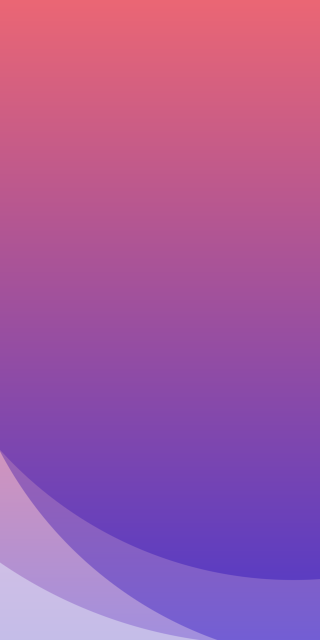
Reproduce this background procedurally as a WebGL 1 fragment shader.

```glsl
precision highp float;
// Coral to violet gradient with three pale overlapping curved sheets at the lower left.

uniform vec2 u_resolution;

#define SHEET_TOP 0.297   // height where the sheet gradients start
#define EDGE_SOFTNESS 0.7 // half width of an edge, in output samples

// Coverage below the lower arc of a circle; the sides run straight up.
float belowArc(vec2 p, vec2 center, float radius, float blur) {
  vec2 q = vec2(p.x - center.x, min(p.y - center.y, 0.0));
  return smoothstep(-blur, blur, length(q) - radius);
}

void main() {
  vec2 uv = gl_FragCoord.xy / u_resolution;
  vec2 p = uv * vec2(1.0, 2.0);
  float blur = EDGE_SOFTNESS * max(1.0 / u_resolution.x, 2.0 / u_resolution.y);

  // Sky
  vec3 coral = vec3(0.92, 0.40, 0.455);
  vec3 indigo = vec3(0.30, 0.22, 0.79);
  vec3 color = mix(indigo, coral, uv.y);

  // Sheet colours shift from pink to blue downwards
  float h = clamp(uv.y / SHEET_TOP, 0.0, 1.0);
  vec3 violetSheet = mix(vec3(0.45, 0.37, 0.83), vec3(0.60, 0.38, 0.70), h);
  vec3 mauveSheet = mix(vec3(0.63, 0.56, 0.87), vec3(0.82, 0.58, 0.74), h);
  vec3 lilacSheet = mix(vec3(0.77, 0.74, 0.91), vec3(0.87, 0.76, 0.89), h);

  // Sheets, back to front
  color = mix(color, violetSheet, belowArc(p, vec2(0.917, 1.4245), 1.237, blur));
  color = mix(color, mauveSheet, belowArc(p, vec2(1.095, 1.165), 1.237, blur));
  color = mix(color, lilacSheet, belowArc(p, vec2(0.8255, 1.444), 1.458, blur));

  gl_FragColor = vec4(color, 1.0);
}
```
